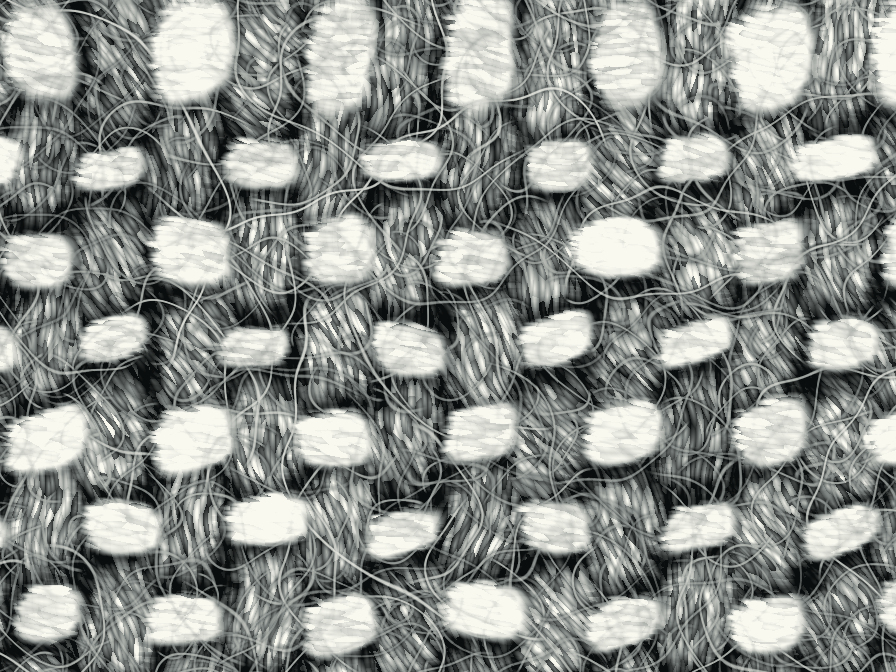
This texture is drawn by a WebGL 1 fragment shader. Its source:

```glsl
precision highp float;
uniform vec2 u_resolution;

#define PITCH 0.1077
#define OFFSET 0.068
#define TOP_ROW 0.177
#define ROW 0.135
#define JITTER 0.018
#define STRAND_WIDTH 0.0018
#define STRAND_LAYERS 6
#define FUZZ 0.25
#define CONTRAST 1.42
#define DARK vec3(0.04, 0.05, 0.05)
#define MID vec3(0.49, 0.515, 0.505)
#define LIGHT vec3(0.975, 0.975, 0.94)

vec2 hash2(vec2 p) {
  vec3 q = fract(p.xyx * vec3(0.1031, 0.1030, 0.0973));
  q += dot(q, q.yzx + 33.33);
  return fract((q.xx + q.yz) * q.zy);
}

// Cellular noise: distance to the nearest point, and its random tone
vec2 cellular(vec2 p) {
  vec2 id = floor(p), nearest = vec2(9.0, 0.0);
  for (int j = -1; j <= 1; j++) {
    for (int i = -1; i <= 1; i++) {
      vec2 cell = id + vec2(float(i), float(j));
      float d = length(p - cell - hash2(cell));
      if (d < nearest.x) nearest = vec2(d, hash2(cell + 41.0).x);
    }
  }
  return nearest;
}

// Layered sines that bend fibres and yarn edges
vec2 bend(vec2 p, float phase) {
  return sin(p.yx * 19.0 + p * 7.0 + phase) * 0.015
       + sin(p.yx * 47.0 - p * 21.0 + phase * 2.3) * 0.006;
}

// Stretched cells, read as fine fibres lying along an angle
float fibres(vec2 p, float angle) {
  float c = cos(angle), s = sin(angle);
  vec2 along = vec2(c * p.x - s * p.y, s * p.x + c * p.y);
  vec2 cell = cellular(along * vec2(135.0, 29.0));
  return cell.y * 0.75 + 0.5 - 0.6 * cell.x;
}

float rowCentre(float row) {
  return row < 0.5 ? 0.085 + row * 0.17 : TOP_ROW + (row - 0.5) * ROW;
}

float rowHalfHeight(float row) {
  return row < 0.5 ? 0.083 : mix(0.056 - 0.0025 * row, 0.037, mod(row, 2.0));
}

float roundBox(vec2 p, vec2 size) {
  vec2 q = abs(p) / size;
  return pow(dot(q * q, q), 1.0 / 3.0);
}

// Plain weave: x pale weft cover, y grey warp body, z fibre angle, w yarn tone
vec4 weave(vec2 p) {
  float row = p.y < TOP_ROW ? 0.0 : 1.0 + floor((p.y - TOP_ROW) / ROW);
  float col = floor((p.x - OFFSET) / PITCH + 0.5);
  vec4 result = vec4(0.0, 0.0, 0.4, 0.5);
  float nearest = 9.0;
  for (int j = -1; j <= 1; j++) {
    for (int i = -1; i <= 1; i++) {
      vec2 cell = vec2(col + float(i), row + float(j));
      vec2 rnd = hash2(cell + 7.0), vary = hash2(cell + 83.0);
      vec2 o = p - vec2(OFFSET + cell.x * PITCH, rowCentre(cell.y));
      o -= (rnd - 0.5) * JITTER;
      if (mod(cell.x + cell.y, 2.0) < 0.5) {
        o.y += o.x * (vary.y * 0.3 - 0.05);
        vec2 size = vec2(0.053 + 0.016 * vary.x, rowHalfHeight(cell.y) * (0.86 + 0.26 * rnd.x));
        float cover = 1.0 - smoothstep(0.76, 1.14, roundBox(o, size));
        result.x = max(result.x, cover * (0.86 + 0.14 * vary.x));
      } else {
        o.x += o.y * 0.12;
        float d = roundBox(o, vec2(0.060, cell.y < 0.5 ? 0.125 : 0.094));
        result.y = max(result.y, 1.0 - smoothstep(0.55, 1.12, d));
        if (d < nearest) {
          nearest = d;
          result.zw = vec2(mix(-0.25, 0.75, rnd.y), vary.x);
        }
      }
    }
  }
  return result;
}

// Loose curved hairs: x line, y soft shadow around it
vec2 strands(vec2 p, float size, float seed) {
  vec2 g = p / size, id = floor(g), result = vec2(0.0);
  float soft = max(0.0012, 0.7 / u_resolution.y);
  for (int j = -1; j <= 1; j++) {
    for (int i = -1; i <= 1; i++) {
      vec2 cell = id + vec2(float(i), float(j));
      vec2 rnd = hash2(cell + seed), shape = hash2(cell + seed + 57.0);
      vec2 v = g - cell - rnd;
      float len = length(v) + 0.0001, turn = 6.2832 * shape.y;
      float gap = abs(len - 0.5 - 0.48 * shape.x) * size;
      float arc = smoothstep(0.25, 0.5, dot(v / len, vec2(cos(turn), sin(turn))));
      float line = 1.0 - smoothstep(STRAND_WIDTH - soft, STRAND_WIDTH + soft, gap);
      float shadow = 1.0 - smoothstep(0.0, 0.008, gap);
      result = max(result, vec2(line * (0.45 + 0.55 * rnd.x), shadow) * arc);
    }
  }
  return result;
}

void main() {
  vec2 p = gl_FragCoord.xy / u_resolution.y;
  p.y = 1.0 - p.y;
  vec2 bent = p + bend(p, 1.0) * 0.3;
  float fray = fibres(bent, 1.45);
  vec4 cloth = weave(bent + (fray - 0.5) * vec2(0.010, 0.006));

  // Grey warp over dark gaps
  float hair = fibres(p + bend(p, 4.0) * 0.6, cloth.z);
  float shade = mix(0.14, 0.48 + 0.12 * (cloth.w - 0.5), cloth.y);
  shade += (hair - 0.45) * mix(0.3, 0.62, cloth.y);

  // Pale weft floats with fuzzy ends
  float cover = clamp(cloth.x + (fray - 0.5) * FUZZ * 4.0 * cloth.x * (1.0 - cloth.x), 0.0, 1.0);
  shade = mix(shade, 0.97 - 0.12 * (1.0 - fray), cover);

  // Tangled hairs, from short to long
  for (int k = 0; k < STRAND_LAYERS; k++) {
    float layer = float(k), size = 0.075 * pow(1.38, layer);
    vec2 hairs = strands(p + bend(p, layer * 1.9), size, layer * 19.0 + 3.0);
    shade *= 1.0 - 0.24 * hairs.y * (1.0 - 0.88 * cover);
    shade = mix(shade, 0.70 + 0.03 * layer, hairs.x * mix(0.85, 0.16, cover));
  }

  // Tone curve and palette
  shade = clamp((shade - 0.18) * CONTRAST, 0.0, 1.0);
  vec3 color = mix(DARK, MID, min(shade * 2.0, 1.0));
  color = mix(color, LIGHT, max(shade * 2.0 - 1.0, 0.0));
  gl_FragColor = vec4(color, 1.0);
}
```
